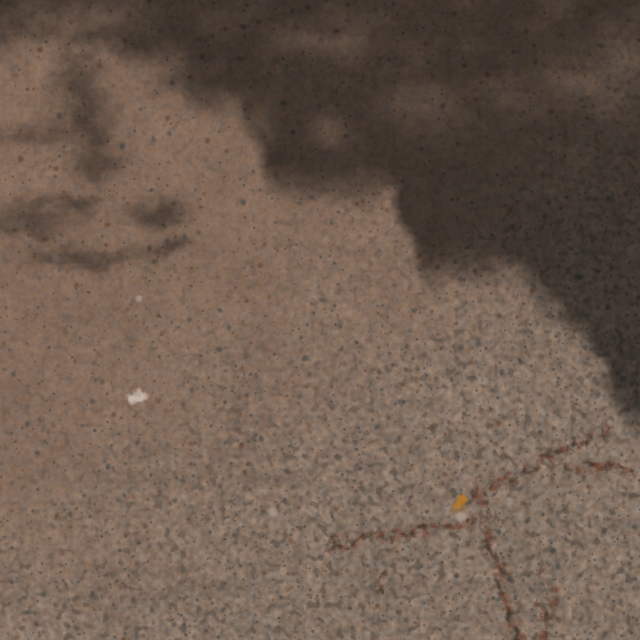
This texture is drawn by a three.js fragment shader. Its source:

```glsl
// Weathered concrete under dappled tree shade, with red-brown cracks and grit.
// A stepped edge curve plus soft ellipses shape the shade; gradient noise
// gives mottle and flecks, jittered cells the pits, and segments the cracks.
varying vec2 vUv;

float hash(vec2 p) {
  return fract(sin(dot(p, vec2(127.1, 311.7))) * 43758.545);
}

float gradientDot(vec2 cell, vec2 f, vec2 corner) {
  float a = 6.2832 * hash(cell + corner);
  return dot(vec2(cos(a), sin(a)), f - corner);
}

float noise(vec2 p) {
  vec2 i = floor(p), f = fract(p);
  vec2 u = f * f * f * (f * (f * 6.0 - 15.0) + 10.0);
  return mix(
    mix(gradientDot(i, f, vec2(0, 0)), gradientDot(i, f, vec2(1, 0)), u.x),
    mix(gradientDot(i, f, vec2(0, 1)), gradientDot(i, f, vec2(1, 1)), u.x), u.y);
}

float fbm(vec2 p) {
  float sum = 0.0, gain = 1.0;
  for (int i = 0; i < 4; i++) {
    sum += gain * noise(p);
    p = mat2(1.6, 1.2, -1.2, 1.6) * p + 7.3;
    gain *= 0.5;
  }
  return sum;
}

float blob(vec2 p, vec2 center, vec2 radius) {
  vec2 q = (p - center) / radius;
  return exp(-dot(q, q));
}

float spot(vec2 p, vec2 center, float radius) {
  return 1.0 - smoothstep(radius * 0.4, radius * 1.3, length(p - center));
}

float segment(vec2 p, vec2 a, vec2 b) {
  vec2 d = b - a;
  return length(p - a - d * clamp(dot(p - a, d) / dot(d, d), 0.0, 1.0));
}

// Shade amount; y runs downward.
float shadeAt(vec2 p) {
  p += 0.016 * vec2(fbm(p * 15.0), fbm(p * 15.0 + 31.0));
  float x = p.x;
  float edge = 0.07 + 0.10 * smoothstep(0.10, 0.34, x) + 0.13 * smoothstep(0.36, 0.44, x)
    + 0.13 * smoothstep(0.60, 0.67, x) + 0.06 * smoothstep(0.80, 0.87, x)
    + 0.19 * smoothstep(0.86, 1.02, x);
  float shade = smoothstep(-0.035, 0.05, edge - p.y + 0.018 * fbm(p * 22.0));

  // Separate leaf shadows on the left.
  float leaves = blob(p, vec2(0.247, 0.33), vec2(0.05, 0.03))
    + blob(p, vec2(0.15, 0.24), vec2(0.05, 0.06))
    + blob(p, vec2(0.12, 0.13), vec2(0.055, 0.06))
    + blob(p, vec2(0.03, 0.355), vec2(0.08, 0.025))
    + blob(p, vec2(0.12, 0.405), vec2(0.09, 0.022))
    + blob(p, vec2(0.26, 0.387), vec2(0.05, 0.015))
    + blob(p, vec2(0.09, 0.315), vec2(0.06, 0.02))
    + blob(p, vec2(0.03, 0.21), vec2(0.05, 0.02));
  leaves *= 0.85 + 0.6 * fbm(p * vec2(18.0, 28.0));
  shade = max(shade, 0.72 * smoothstep(0.0, 1.1, leaves));

  // Sunlit gaps in the canopy.
  float gaps = 0.6 * blob(p, vec2(0.03, 0.135), vec2(0.05, 0.05))
    + 0.45 * blob(p, vec2(0.13, 0.025), vec2(0.09, 0.025))
    + 0.6 * blob(p, vec2(0.24, 0.11), vec2(0.05, 0.025))
    + 0.4 * blob(p, vec2(0.52, 0.068), vec2(0.07, 0.02))
    + 0.35 * blob(p, vec2(0.65, 0.165), vec2(0.06, 0.035))
    + 0.35 * blob(p, vec2(0.92, 0.13), vec2(0.08, 0.045))
    + 0.4 * blob(p, vec2(0.98, 0.085), vec2(0.04, 0.03))
    + 0.25 * blob(p, vec2(0.79, 0.155), vec2(0.03, 0.02))
    + 0.35 * blob(p, vec2(0.51, 0.205), vec2(0.03, 0.025))
    + 0.4 * blob(p, vec2(0.405, 0.195), vec2(0.025, 0.025));
  gaps += 0.16 * smoothstep(-0.2, 0.6, fbm(p * vec2(12.0, 18.0) + 4.0)) * smoothstep(0.35, 0.1, p.y);
  return shade * (1.0 - clamp(gaps, 0.0, 0.8));
}

void main() {
  vec2 p = vec2(vUv.x, 1.0 - vUv.y);
  float rough = smoothstep(0.55, 1.2, p.y + 0.6 * p.x + 0.15 * fbm(p * 5.0));

  // Warm dust fading into grey, coarser concrete.
  vec3 color = mix(vec3(0.515, 0.418, 0.355), vec3(0.52, 0.45, 0.395), rough);
  color *= 1.0 + 0.06 * fbm(p * 9.0) + (0.06 + 0.10 * rough) * fbm(p * 42.0);
  color *= 1.0 + (0.07 + 0.13 * rough) * noise(p * 105.0 + 2.0) + 0.06 * noise(p * 190.0);
  color += vec3(0.03, 0.0, -0.025) * noise(p * 70.0 + 40.0);

  // Soft irregular flecks.
  float fleck = smoothstep(0.12, 0.5, noise(p * 82.0 + 5.0) + 0.35 * noise(p * 23.0));
  color = mix(color, vec3(0.32, 0.28, 0.25), fleck * (0.22 + 0.33 * rough));

  // Rounded pits and mineral grains, each kept inside its cell.
  for (int i = 0; i < 3; i++) {
    float layer = float(i);
    vec2 q = mat2(0.96, 0.28, -0.28, 0.96) * p * (38.0 + 25.0 * layer) + layer * 17.3;
    vec2 cell = floor(q);
    float h = hash(cell + 3.1), tint = hash(cell + 9.7);
    vec2 center = 0.35 + 0.3 * vec2(hash(cell + 5.3), hash(cell + 14.9));
    float d = length(fract(q) - center) + 0.1 * noise(q * 3.0);
    float grain = 1.0 - smoothstep(0.02, 0.17 + 0.12 * h, d);
    grain *= step(hash(cell + 21.0), 0.15 + 0.25 * rough);
    vec3 mineral = mix(vec3(0.26, 0.26, 0.25), vec3(0.38, 0.25, 0.18), step(0.65, tint));
    color = mix(color, mineral, grain * (0.2 + 0.5 * h));
  }

  // Branching cracks, raggedly filled with red soil.
  vec2 w = p + 0.016 * vec2(fbm(p * 32.0), fbm(p * 32.0 + 13.0));
  float crack = min(segment(w, vec2(0.95, 0.67), vec2(0.77, 0.76)), segment(w, vec2(0.99, 0.73), vec2(0.86, 0.735)));
  crack = min(crack, segment(w, vec2(0.73, 0.82), vec2(0.52, 0.85)));
  crack = min(crack, min(segment(w, vec2(0.745, 0.75), vec2(0.765, 0.855)), segment(w, vec2(0.765, 0.855), vec2(0.815, 1.0))));
  crack = min(crack, min(segment(w, vec2(0.865, 0.92), vec2(0.845, 1.0)), segment(w, vec2(0.60, 0.90), vec2(0.59, 0.94))));
  float soil = (1.0 - smoothstep(0.0, 0.013, crack)) * smoothstep(-0.5, 0.4, fbm(p * 60.0 + 8.0));
  color = mix(color, mix(vec3(0.25, 0.19, 0.15), vec3(0.44, 0.26, 0.19), smoothstep(-0.3, 0.3, noise(p * 70.0))), 0.85 * soil);

  // Pale chips and one yellow leaf fragment.
  float chips = spot(w, vec2(0.215, 0.62), 0.012) + 0.5 * spot(p, vec2(0.427, 0.80), 0.008)
    + 0.5 * spot(p, vec2(0.217, 0.467), 0.006) + 0.3 * spot(p, vec2(0.087, 0.403), 0.007) + 0.5 * spot(p, vec2(0.72, 0.808), 0.009);
  color = mix(color, vec3(0.76, 0.70, 0.66), min(chips, 1.0));
  color = mix(color, vec3(0.70, 0.47, 0.15), 0.9 * spot(w, vec2(0.72, 0.786), 0.012));

  color *= mix(vec3(1.0), vec3(0.475, 0.485, 0.49), shadeAt(p));
  gl_FragColor = vec4(color, 1.0);
}
```
